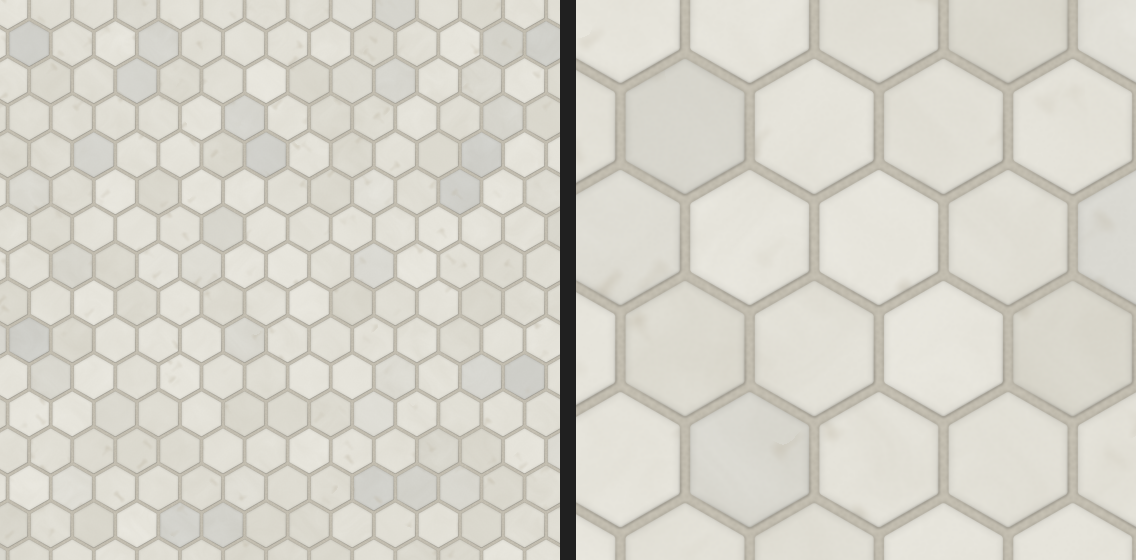
Left: the whole. Right: its middle third, enlarged.
Reproduce this pattern procedurally as a WebGL 2 fragment shader.

```glsl
#version 300 es
precision highp float;

uniform vec2 u_resolution;
out vec4 fragColor;

vec3 hash3(vec2 p) {
  vec3 h = fract(p.xyx * vec3(0.1031, 0.1030, 0.0973));
  h += dot(h, h.yxz + 33.33);
  return fract((h.xxy + h.yzz) * h.zyx);
}

// Signed distance to a pointy-top hexagon with softened corners
float hexDistance(vec2 p, float apothem, float rounding) {
  const vec3 k = vec3(-0.8660, 0.5, 0.5774);
  float r = apothem - rounding;
  p = abs(p.yx);
  p -= 2.0 * min(dot(k.xy, p), 0.0) * k.xy;
  p -= vec2(clamp(p.x, -k.z * r, k.z * r), r);
  return length(p) * sign(p.y) - rounding;
}

// Cellular noise: x is the nearest distance, y a random value of that cell
vec2 cellular(vec2 p) {
  vec2 cell = floor(p);
  vec2 nearest = vec2(9.0, 0.0);
  for (int j = -1; j <= 1; j++) {
    for (int i = -1; i <= 1; i++) {
      vec2 id = cell + vec2(i, j);
      vec3 h = hash3(id + 71.0);
      float d = length(id + h.xy - p);
      if (d < nearest.x) nearest = vec2(d, h.z);
    }
  }
  return nearest;
}

// Soft stone clouding from warped, layered sines, about -1 to 1
float clouds(vec2 p) {
  float sum = 0.0;
  float amplitude = 0.55;
  for (int i = 0; i < 4; i++) {
    p += 0.7 * sin(p.yx * 1.3 + float(i) * 1.9);
    sum += amplitude * sin(p.x) * cos(p.y);
    p = mat2(1.36, 1.05, -1.05, 1.36) * p;
    amplitude *= 0.6;
  }
  return sum;
}

void main() {
  vec2 uv = gl_FragCoord.xy / u_resolution;
  vec2 p = uv * vec2(13.0, 13.1) - vec2(0.677, -0.047);
  float pixel = 13.0 / min(u_resolution.x, u_resolution.y);

  // Nearest centre of two interleaved rectangular lattices
  vec2 lattice = vec2(1.0, 1.73205);
  vec2 evenId = round(p / lattice);
  vec2 oddId = floor(p / lattice) + 0.5;
  vec2 evenOffset = p - evenId * lattice;
  vec2 oddOffset = p - oddId * lattice;
  bool isEven = dot(evenOffset, evenOffset) < dot(oddOffset, oddOffset);
  vec2 local = isEven ? evenOffset : oddOffset;
  vec2 id = (isEven ? evenId : oddId) * 2.0 + 40.0;

  vec3 tileRandom = hash3(id);
  float d = hexDistance(local, 0.460, 0.035);

  // Warm ivory tiles, a few of them cool grey
  vec3 tile = mix(vec3(0.852, 0.842, 0.800), vec3(0.908, 0.900, 0.866), tileRandom.x);
  float grey = smoothstep(0.80, 1.0, tileRandom.y);
  tile = mix(tile, vec3(0.805, 0.805, 0.785), 0.9 * grey);

  // Clouding and occasional tan flecks
  vec2 stone = local + tileRandom.yz * 37.0;
  float cloud = clouds(stone * 4.0);
  tile += cloud * vec3(0.010, 0.011, 0.013) * (0.6 + tileRandom.z);
  vec2 fleck = cellular(stone * 2.3 + 0.12 * sin(stone.yx * 19.0));
  float stain = smoothstep(0.32, 0.0, fleck.x) * smoothstep(0.72, 1.0, fleck.y);
  tile = mix(tile, vec3(0.755, 0.725, 0.655), 0.38 * stain);

  // Gentle falloff towards the worn edge
  tile *= 1.0 - 0.035 * smoothstep(-0.07, 0.0, d);

  // Sandy grout
  float grain = cellular(p * 22.0).x - 0.5;
  vec3 grout = vec3(0.765, 0.745, 0.692) + 0.035 * grain;
  tile += 0.006 * grain;

  float coverage = smoothstep(0.7 * pixel, -0.7 * pixel, d);
  vec3 color = mix(grout, tile, coverage);

  // Thin contact shadow, deeper along lower right sides
  float facing = max(dot(normalize(local + 1e-4), vec2(0.5, -0.866)), 0.0);
  float rim = exp(-pow((d - 0.004) / 0.014, 2.0));
  color *= 1.0 - rim * (0.06 + 0.09 * facing);

  fragColor = vec4(clamp(color, 0.0, 1.0), 1.0);
}
```
